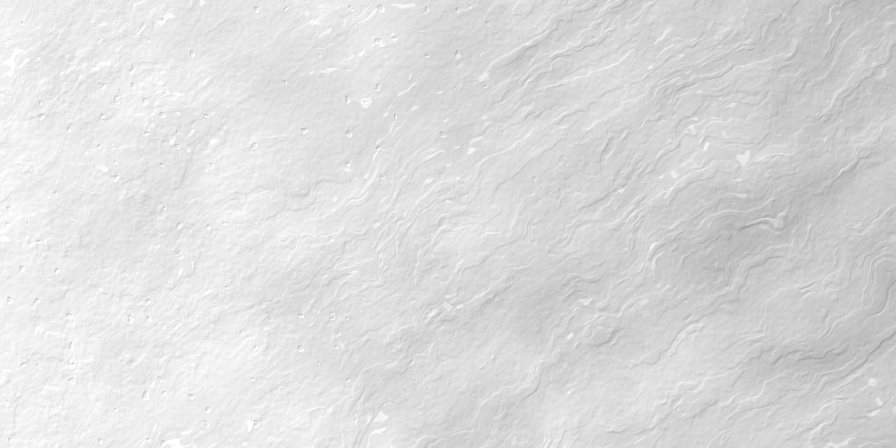
Give the GLSL for this texture, as a WebGL 1 fragment shader.

```glsl
precision highp float;
// Pale weathered stone with diagonal veins, chipped relief and small pits.
uniform vec2 u_resolution;

const float VEIN_ANGLE = 0.66;
const float RELIEF_STEP = 0.004;
const vec2 TO_LIGHT = vec2(-0.6, 0.8);
const vec3 BRIGHT_STONE = vec3(0.953);
const vec3 SHADED_STONE = vec3(0.778);

float hash(vec2 p) {
  return fract(sin(dot(p, vec2(127.1, 311.7))) * 43758.5453);
}

float noise(vec2 p) {
  vec2 cell = floor(p);
  vec2 f = fract(p);
  f = f * f * (3.0 - 2.0 * f);
  float low = mix(hash(cell), hash(cell + vec2(1.0, 0.0)), f.x);
  float high = mix(hash(cell + vec2(0.0, 1.0)), hash(cell + 1.0), f.x);
  return mix(low, high, f.y);
}

float fbm(vec2 p) {
  float sum = 0.0;
  float amplitude = 0.5;
  for (int i = 0; i < 5; i++) {
    sum += amplitude * noise(p);
    p = mat2(0.8, 0.6, -0.6, 0.8) * p * 2.03 + 7.3;
    amplitude *= 0.54;
  }
  return sum;
}

// Warped coordinates: x runs along the veins, y across them
vec2 veinSpace(vec2 p, float angle) {
  vec2 warp = vec2(fbm(p * 4.0), fbm(p * 4.0 + 17.0)) - 0.5;
  vec2 along = vec2(cos(angle), sin(angle));
  p += 0.2 * warp;
  return vec2(dot(p, along), dot(p, vec2(-along.y, along.x)));
}

// One small ragged hollow in a share of the grid cells
float pits(vec2 p, float share) {
  vec2 cell = floor(p);
  vec2 center = 0.35 + 0.3 * vec2(hash(cell + 3.1), hash(cell + 8.7));
  float radius = mix(0.06, 0.24, hash(cell + 5.3));
  float ragged = 0.3 * (noise(p * 5.0) - 0.5);
  float hollow = 1.0 - smoothstep(radius * 0.4, radius, length(fract(p) - center) + ragged);
  return hollow * step(hash(cell), share);
}

float stoneHeight(vec2 p, float veinAmount, float roughness) {
  // Flowing streaks with sharp ledges
  vec2 q = veinSpace(p, VEIN_ANGLE);
  float streaks = fbm(q * vec2(7.0, 22.0));
  float strata = fbm(q * vec2(5.0, 14.0) + 31.0);
  float ledges = smoothstep(0.5, 0.6, strata) + smoothstep(0.56, 0.64, streaks);
  float veins = 0.6 * streaks + 0.22 * ledges;

  // Crumbled crust with chipped edges
  float crumbs = fbm(p * 26.0);
  float chips = smoothstep(0.52, 0.64, fbm(p * 17.0 + 9.0));
  float crust = 0.9 * crumbs + 0.32 * chips;

  float grain = noise(p * 125.0);
  float height = veins * mix(0.4, 1.0, veinAmount) + crust * roughness + 0.17 * grain;
  return height - 0.5 * pits(p * 29.0, 0.16) * (1.0 - 0.7 * veinAmount);
}

void main() {
  vec2 uv = gl_FragCoord.xy / u_resolution;
  vec2 p = gl_FragCoord.xy / u_resolution.y;
  vec2 q = veinSpace(p, VEIN_ANGLE);

  // Rough crust on the left gives way to flowing veins on the right
  float patches = smoothstep(0.4, 0.64, fbm(p * 4.0 + 5.0));
  float veinAmount = smoothstep(0.2, 0.65, uv.x + 0.3 * (patches - 0.5));
  float roughness = mix(0.25, 1.0, patches) * mix(1.0, 0.45, veinAmount);

  // Side-lit relief
  float here = stoneHeight(p, veinAmount, roughness);
  float toward = stoneHeight(p + TO_LIGHT * RELIEF_STEP, veinAmount, roughness);
  float relief = clamp((here - toward) * 0.27, -0.12, 0.1);

  // Broad light falloff and cloudy bands
  float falloff = clamp(uv.x + 0.06 * (uv.y - 0.5), 0.0, 1.0);
  vec3 color = mix(BRIGHT_STONE, SHADED_STONE, falloff);
  float bands = fbm(q * vec2(2.5, 9.0) + 12.0) - 0.51;
  float clouds = fbm(p * 6.0 + 23.0) - 0.51;
  color += 0.15 * bands * mix(0.4, 1.0, veinAmount) + 0.1 * clouds;

  // Tiny pale flakes lying along the veins
  float flakes = smoothstep(0.78, 0.88, noise(q * vec2(36.0, 100.0)));
  flakes *= smoothstep(0.54, 0.66, fbm(p * 7.0 + 41.0));

  color += relief + 0.08 * flakes;
  gl_FragColor = vec4(clamp(color, 0.0, 1.0), 1.0);
}
```
